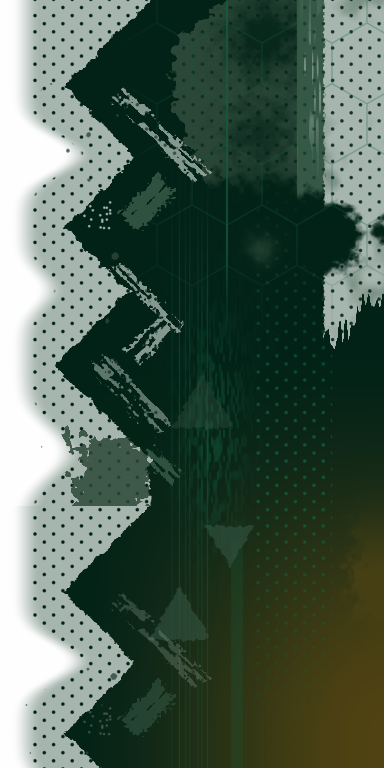
This background is drawn by a WebGL 1 fragment shader. Its source:

```glsl
precision highp float;
// Grunge backdrop: torn dark green zigzag over pale dotted paper, with an olive glow.
uniform vec2 u_resolution;

#define CANVAS vec2(384, 768)
#define REPEAT 506.0
#define DOT_PITCH vec2(18.6, 16.2)
#define DOT_RADIUS 1.7
#define HEX_WIDTH 70.0
#define WHITE vec3(0.995)
#define PALE vec3(0.65, 0.71, 0.68)
#define MOSS vec3(0.17, 0.28, 0.22)
#define DEEP vec3(0.01, 0.135, 0.092)
#define OLIVE vec3(0.34, 0.27, 0.07)
#define EMERALD vec3(0.07, 0.37, 0.25)

float hash(vec2 p) {
  return fract(sin(dot(p, vec2(127.1, 311.7))) * 43758.5);
}

float noise(vec2 p) {
  vec2 i = floor(p), f = fract(p);
  f = f * f * (3.0 - 2.0 * f);
  return mix(mix(hash(i), hash(i + vec2(1, 0)), f.x),
             mix(hash(i + vec2(0, 1)), hash(i + 1.0), f.x), f.y);
}

float fbm(vec2 p) {
  return 0.6 * noise(p) + 0.27 * noise(p * 2.1 + 7.0) + 0.13 * noise(p * 4.7);
}

float fill(float d) { return 1.0 - smoothstep(-0.8, 0.8, d); }

float bump(float x, float width) { return exp(-x * x / (width * width)); }

// Ragged dry stroke on a diagonal; tilt 1 falls to the right, -1 rises
float brush(vec2 r, vec2 halfSize, float tilt, float dryness) {
  float ragged = noise(r * 0.4) - 0.5;
  r = vec2(r.x + tilt * r.y, r.y - tilt * r.x) * 0.707;
  float grain = noise(r * vec2(0.06, 0.33) + halfSize) + 0.35 * ragged;
  vec2 d = abs(r) - halfSize;
  return fill(max(d.x, d.y) + ragged * 8.0) * smoothstep(-0.06, 0.06, grain - dryness);
}

float triangle(vec2 r, float size) {
  return fill(max(abs(r.x) * 0.87 - r.y * 0.5, r.y) - size + 4.0 * noise(r * 0.3));
}

// Offset from the nearest centre of a staggered lattice
vec2 stagger(vec2 p, vec2 cell) {
  vec2 a = mod(p + 0.5 * cell, cell) - 0.5 * cell;
  vec2 b = mod(p, cell) - 0.5 * cell;
  return dot(a, a) < dot(b, b) ? a : b;
}

void main() {
  // Design space with y pointing down; m repeats vertically
  vec2 q = gl_FragCoord.xy / u_resolution;
  q = vec2(q.x, 1.0 - q.y) * CANVAS;
  vec2 m = vec2(q.x, mod(q.y, REPEAT));
  float rough = fbm(q * 0.12) - 0.5, fine = noise(q * 0.55) - 0.5;
  float fade = q.y > REPEAT ? 0.32 : 1.0;
  float dots = fill(length(stagger(q - vec2(35, 48), DOT_PITCH)) - DOT_RADIUS);
  vec2 h = abs(stagger(q - vec2(262, 124), HEX_WIDTH * vec2(1, 1.732)));
  float hexes = fill(0.5 * HEX_WIDTH - max(h.x, dot(h, vec2(0.5, 0.866))) - 0.6);

  // Dark ground warming towards the lower right
  float warmth = smoothstep(350.0, 730.0, q.y) * smoothstep(60.0, 384.0, q.x);
  vec3 color = mix(DEEP, OLIVE, warmth * 0.92);
  float ember = smoothstep(345.0, 365.0, q.x + rough * 40.0) * bump(q.y - 575.0, 50.0);
  color = mix(color, OLIVE * 1.1, ember * 0.4);
  float dotZone = fill(abs(q.x - 292.0) - 40.0) * bump(q.y - 460.0, 190.0);
  color = mix(color, EMERALD, dots * dotZone * 0.8);

  // Worn patch, lower band and vertical threads
  float worn = bump(q.x - 215.0, 28.0) * bump(q.y - 430.0, 100.0);
  color = mix(color, EMERALD, worn * smoothstep(0.35, 0.75, noise(q * vec2(0.5, 0.12))) * 0.5);
  float band = fill(abs(q.x - 237.0) - 6.0) * smoothstep(500.0, 570.0, q.y);
  color = mix(color, EMERALD, band * 0.25);
  for (int i = 0; i < 7; i++) {
    float k = float(i), x = 171.0 + 6.0 * k + 3.0 * hash(vec2(k, 4));
    float thread = fill(abs(q.x - x) - 0.5) * smoothstep(160.0, 300.0, q.y);
    color = mix(color, EMERALD, thread * (0.25 + 0.4 * hash(vec2(k, 9))));
  }

  // Upper right: moss panel, worn strip, pale paper and ink blots
  float panelLeft = 172.0 + max(0.0, 52.0 - 1.1 * q.y) + max(0.0, q.y - 110.0) * 0.5;
  float panel = fill(panelLeft - q.x + rough * 24.0);
  panel *= 1.0 - smoothstep(165.0, 192.0, q.y + rough * 30.0);
  float stain = bump(length(q - vec2(268, 38)) + rough * 35.0, 38.0);
  stain += 0.7 * bump(length(q - vec2(260, 140)) + rough * 40.0, 34.0);
  color = mix(color, mix(MOSS, DEEP, min(0.85, stain + 0.6 * dots)), panel);
  float strip = fill(abs(q.x - 311.0) - 14.0) * fill((q.y - 192.0 + rough * 25.0) * 0.1);
  float scratch = smoothstep(0.6, 0.75, noise(q * vec2(0.4, 0.03))) * bump(q.y - 80.0, 60.0);
  vec3 stripColor = mix(MOSS * 1.25, PALE, scratch * 0.6);
  color = mix(color, mix(stripColor, DEEP, dots * 0.5), strip);
  float paperEnd = 325.0 - 0.95 * (q.x - 325.0) + 40.0 * noise(q * vec2(0.35, 0.03));
  float paper = fill(324.0 - q.x + fine * 3.0) * fill(q.y - paperEnd);
  float cloud = 0.35 * smoothstep(0.5, 0.8, fbm(q * 0.025 + 5.0));
  color = mix(color, mix(mix(PALE, MOSS, cloud), DEEP, dots * 0.9), paper);
  float blot = min(length(q - vec2(326, 237)) - 36.0, length(q - vec2(384, 229)) - 11.0);
  color = mix(color, DEEP, fill((blot + rough * 22.0) * 0.12));
  color = mix(color, MOSS, 0.7 * bump(length(q - vec2(262, 250)) + rough * 12.0, 13.0));
  float upper = 1.0 - smoothstep(220.0, 360.0, q.y);
  color = mix(color, EMERALD, hexes * 0.35 * upper * smoothstep(110.0, 190.0, q.x));
  color = mix(color, EMERALD, fill(abs(q.x - 227.0) - 0.8) * upper * 0.9);

  // Dry strokes and faint triangles
  float light = brush(m - vec2(160, 135), vec2(62, 9), 1.0, 0.5);
  light = max(light, brush(m - vec2(148, 297), vec2(45, 6), 1.0, 0.48));
  light = max(light, brush(m - vec2(150, 340), vec2(24, 10), -1.0, 0.38));
  light = max(light, brush(m - vec2(130, 395), vec2(50, 13), 1.0, 0.56) * 0.7);
  float dim = brush(m - vec2(148, 203), vec2(27, 13), -1.0, 0.15);
  dim = max(dim, brush(m - vec2(162, 465), vec2(20, 8), 1.0, 0.5));
  dim = max(dim, 0.4 * triangle(q - vec2(203, 410), 20.0));
  dim = max(dim, triangle(q - vec2(180, 622), 20.0));
  dim = max(dim, triangle(vec2(q.x - 230.0, 540.0 - q.y), 16.0));
  color = mix(color, MOSS * 1.2, dim * mix(0.45, 0.9, fade));
  color = mix(color, PALE, light * fade * (0.8 - 0.5 * dots));

  // Left paper with a soft scalloped rim, torn along the zigzag
  float rim = 31.0 + 52.0 * bump(m.y - 155.0, 26.0) + 25.0 * bump(m.y - 290.0, 24.0);
  rim += 42.0 * bump(m.y - 452.0, 34.0);
  vec3 left = mix(WHITE, PALE, smoothstep(rim - 20.0, rim + 10.0, q.x));
  left = mix(left, DEEP, dots * smoothstep(rim - 3.0, rim + 1.0, q.x));
  vec2 s = abs(m - vec2(113, 492)) - vec2(36, 54);
  left = mix(left, MOSS, 0.85 * fill(max(s.x, s.y) + rough * 55.0));
  float tear = min(64.0 + abs(m.y - 86.0), 65.0 + abs(m.y - 228.0));
  tear = min(tear, min(55.0 + abs(m.y - 365.0), 64.0 + abs(m.y - 592.0)));
  color = mix(left, color, fill(min(tear, 150.0) - q.x + rough * 10.0 + fine * 3.0));

  // Scattered ink and pale flecks
  for (int i = 0; i < 20; i++) {
    float k = float(i), size = 0.5 + 3.5 * pow(hash(vec2(k, 3)), 4.0);
    vec2 at = vec2(22, 0) + vec2(105, 768) * vec2(hash(vec2(k, 1)), hash(vec2(k, 2)));
    color = mix(color, MOSS, 0.8 * fill(length(q - at) - size + fine));
    vec2 fleck = vec2(83, 201) + 28.0 * vec2(hash(vec2(k, 5)), hash(vec2(k, 6)));
    color = mix(color, PALE, fade * fill(length(m - fleck) - 1.2));
  }
  gl_FragColor = vec4(color, 1);
}
```
